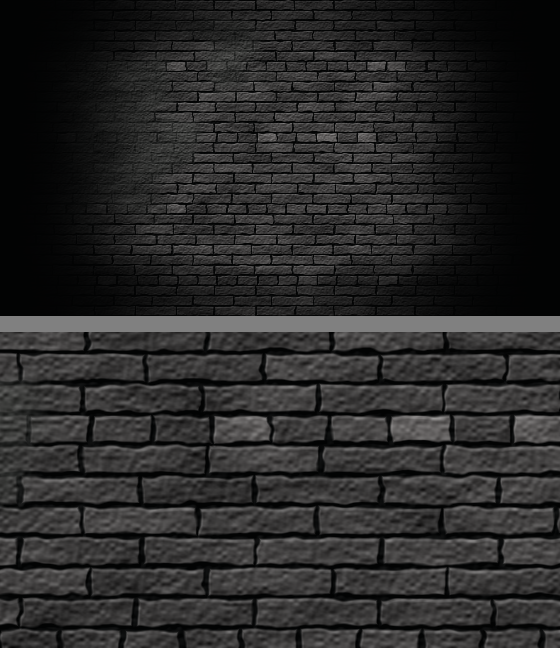
Top: the whole. Bottom: its middle third, enlarged.
A WebGL 1 fragment shader for this texture:

```glsl
precision highp float;
// A seamless wall of dark, weathered bricks with smeared plaster, lit in the middle.
uniform vec2 u_resolution;

const float TAU = 6.2831853;
const float ASPECT = 16.0 / 9.0;
const float ROWS = 31.0;            // courses up the wall
const float BRICKS = 14.0;          // long bricks per course
const float BOND_SHIFT = 0.58;      // sideways shift of the whole bond, in bricks
const float HEADER_EVERY = 7.0;     // every so many courses uses half bricks
const float JOINT = 0.08;           // half joint width, in course heights
const float JOINT_SOFT = 0.05;
const float WOBBLE = 0.0024;        // raggedness of the brick edges
const float RELIEF = 0.34;          // strength of the raking light
const vec2 LIGHT_STEP = vec2(-0.0008, 0.0034);
const vec3 MORTAR = vec3(0.026, 0.028, 0.028);
const vec3 BRICK = vec3(0.226, 0.219, 0.217);
const vec3 PLASTER = vec3(0.203, 0.206, 0.198);
const vec3 SHADOW = vec3(0.008, 0.010, 0.011);

float hash(vec2 p) {
  vec3 q = fract(vec3(p.xyx) * vec3(0.1031, 0.1030, 0.0973));
  q += dot(q, q.yzx + 33.33);
  return fract((q.x + q.y) * q.z);
}

// Value noise that wraps after a whole number of cells
float noise(vec2 uv, vec2 cells) {
  vec2 p = uv * cells;
  vec2 i = floor(p);
  vec2 f = fract(p);
  f = f * f * (3.0 - 2.0 * f);
  vec2 a = mod(i, cells);
  vec2 b = mod(i + 1.0, cells);
  return mix(mix(hash(a), hash(vec2(b.x, a.y)), f.x),
             mix(hash(vec2(a.x, b.y)), hash(b), f.x), f.y);
}

float fbm(vec2 uv, vec2 cells) {
  float sum = 0.0;
  float weight = 0.53;
  for (int i = 0; i < 4; i++) {
    sum += weight * noise(uv, cells);
    cells *= 2.0;
    weight *= 0.5;
  }
  return sum;
}

// Plaster spread over the upper left, fading before the borders
float plasterCover(vec2 uv) {
  float patches = fbm(uv, vec2(9.0, 7.0));
  float edge = mix(0.30, 0.47, smoothstep(0.25, 0.85, uv.y)) + 0.20 * (patches - 0.5);
  float cover = 1.0 - smoothstep(edge - 0.07, edge + 0.02, uv.x);
  cover *= smoothstep(0.0, 0.15, uv.x) * smoothstep(0.18, 0.42, uv.y);
  cover *= 1.0 - smoothstep(0.92, 1.0, uv.y);
  return 0.72 * cover * smoothstep(0.3, 0.55, patches);
}

// x: brick face coverage, y: random per brick, z: one in header courses
vec3 brickwork(vec2 uv) {
  vec2 ragged = vec2(noise(uv, vec2(150.0, 110.0)), noise(uv, vec2(130.0, 120.0)));
  uv += (ragged - 0.5) * WOBBLE * vec2(1.0, 1.4);
  float y = uv.y * ROWS;
  float row = mod(floor(y), ROWS);
  float header = step(HEADER_EVERY - 1.5, mod(ROWS - 1.0 - row, HEADER_EVERY));
  float count = BRICKS * (1.0 + header);
  float seed = hash(vec2(row, 7.0));
  float x = uv.x * count + BOND_SHIFT + 0.5 * mod(row, 2.0) + 0.12 * seed;
  x += 0.03 * sin(TAU * (uv.x * 5.0 + seed));
  vec2 cell = vec2(fract(x), fract(y));
  vec2 gap = (0.5 - abs(cell - 0.5)) * vec2(ASPECT * ROWS / count, 1.0);
  float width = JOINT * (0.5 + noise(uv, vec2(80.0, 62.0)));
  float face = smoothstep(width - JOINT_SOFT, width + JOINT_SOFT, min(gap.x, gap.y));
  return vec3(face, hash(vec2(mod(floor(x), count), row + 51.0)), header);
}

// Surface height: brick faces, lumps and fine grit
float height(vec2 uv, float cover) {
  float face = mix(brickwork(uv).x, 0.9, cover);
  float lumps = fbm(uv, vec2(80.0, 70.0));
  float grit = noise(uv, vec2(330.0, 240.0));
  return 0.34 * face + 0.75 * lumps + 0.42 * grit;
}

// Light pool, even at opposite borders
float lightPool(vec2 uv) {
  vec2 s = 0.5 - 0.5 * cos(TAU * uv);
  return smoothstep(-0.02, 0.76, s.x * mix(0.44, 1.0, smoothstep(0.0, 0.5, s.y)));
}

void main() {
  vec2 uv = gl_FragCoord.xy / u_resolution;
  float cover = plasterCover(uv);
  vec3 brick = brickwork(uv);

  // Base colours, with a few pale half bricks
  float tone = 0.88 + 0.24 * brick.y + 0.30 * brick.z * step(0.85, brick.y);
  vec3 color = mix(MORTAR, BRICK * tone, brick.x);
  color = mix(color, PLASTER, cover);

  // Raking light from above and soot stains
  float slope = height(uv, cover) - height(uv + LIGHT_STEP, cover);
  color *= 0.66 + 0.68 * fbm(uv, vec2(22.0, 30.0));
  color += RELIEF * slope * (0.4 + 0.6 * max(brick.x, cover));

  color = max(color, 0.0) * lightPool(uv) + SHADOW;
  gl_FragColor = vec4(color, 1.0);
}
```
